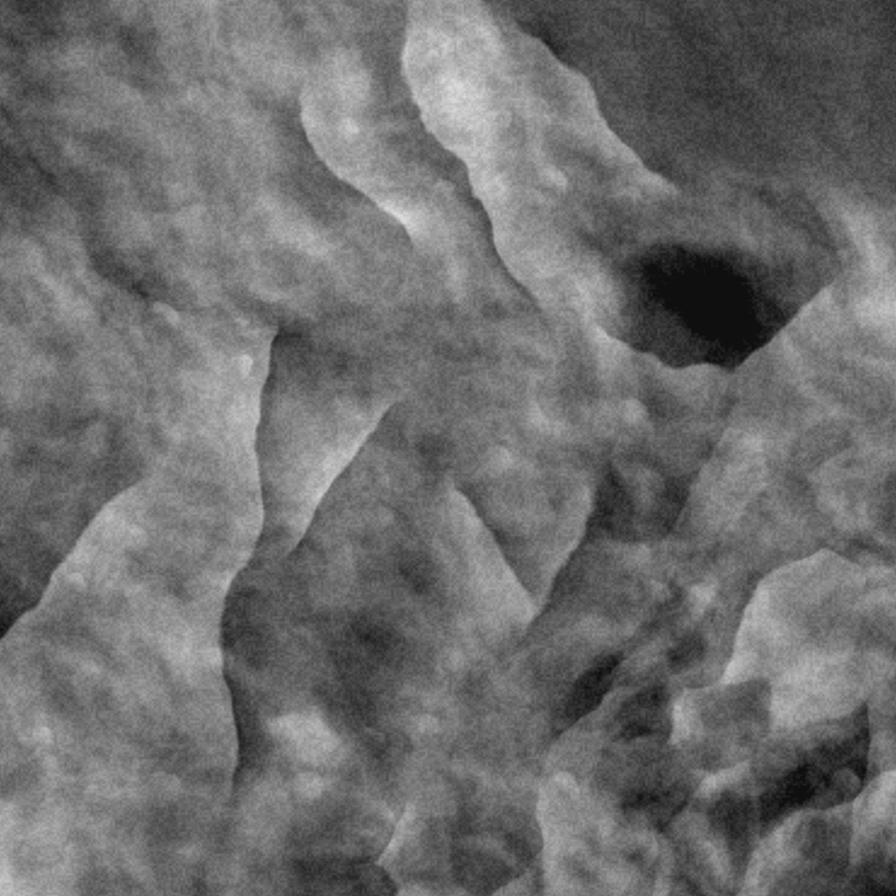
Write a WebGL 2 fragment shader that draws this texture.

```glsl
#version 300 es
precision highp float;
// Grey micrograph of a fractured mineral surface: crests, shards, pits and fine grain.

uniform vec2 u_resolution;
out vec4 fragColor;

const float BASE_TONE = 0.445;
const float WARP = 0.085;           // how far outlines wander
const float CREST_LIGHT = 0.17;     // glow on the lit side of a crest
const float CREST_SHADE = 0.14;     // drop on its far side
const float CREST_SOFTNESS = 0.004;
const float RELIEF = 0.85;
const float STREAKS = 0.36;
const float SHARDS = 0.25;
const float GRAIN = 0.15;
const float GRAIN_PITCH = 1.0 / 370.0;
const float PEBBLE_CELL = 0.075;

// Crests from xy to zw, lit on their left side.
const int CREST_COUNT = 11;
const vec4 CRESTS[CREST_COUNT] = vec4[](
  vec4(0.25, 0.08, 0.28, 0.44), vec4(0.27, 0.38, 0.32, 0.66),
  vec4(0.41, 1.02, 0.63, 0.59), vec4(0.32, 0.93, 0.46, 0.69),
  vec4(0.80, 0.76, 0.56, 1.02), vec4(0.19, 0.48, -0.04, 0.21),
  vec4(0.61, 0.31, 0.52, 0.46), vec4(0.59, 0.29, 0.67, 0.48),
  vec4(0.29, 0.36, 0.48, 0.56), vec4(0.81, 0.60, 0.66, 0.63),
  vec4(0.94, 0.70, 0.78, 0.59));

// Soft light and dark patches: centre, radius, tone.
const int PATCH_COUNT = 11;
const vec4 PATCHES[PATCH_COUNT] = vec4[](
  vec4(0.00, 0.97, 0.10, -0.20), vec4(0.00, 0.77, 0.07, -0.22),
  vec4(0.04, 0.33, 0.08, -0.20), vec4(0.96, 1.00, 0.20, -0.13),
  vec4(0.80, 0.66, 0.06, -0.32), vec4(0.74, 0.67, 0.03, -0.16),
  vec4(0.69, 0.66, 0.04, 0.22), vec4(0.45, 0.27, 0.13, -0.12),
  vec4(0.28, 0.70, 0.20, 0.08), vec4(0.60, 0.86, 0.11, 0.12),
  vec4(0.97, 0.68, 0.08, 0.13));

float hash(vec2 p) {
  vec3 q = fract(p.xyx * 0.1031);
  q += dot(q, q.yzx + 33.33);
  return fract((q.x + q.y) * q.z);
}

vec2 hash2(vec2 p) { return vec2(hash(p), hash(p + 57.3)); }

float noise(vec2 p) {
  vec2 i = floor(p), f = fract(p);
  f = f * f * (3.0 - 2.0 * f);
  return mix(mix(hash(i), hash(i + vec2(1, 0)), f.x),
             mix(hash(i + vec2(0, 1)), hash(i + vec2(1, 1)), f.x), f.y);
}

float fbm(vec2 p) {
  float sum = 0.0, amp = 0.5;
  for (int i = 0; i < 5; i++) {
    sum += amp * noise(p + 40.0);
    p = mat2(1.6, 1.2, -1.2, 1.6) * p;
    amp *= 0.5;
  }
  return sum;
}

// Coordinates along and across a direction.
vec2 along(vec2 p, vec2 dir) {
  dir = normalize(dir);
  return vec2(dot(p, dir), dot(p, vec2(-dir.y, dir.x)));
}

// Tilted planes meeting at crisp borders.
float facets(vec2 p) {
  vec2 cell = floor(p);
  float sum = 0.0, total = 1e-12;
  for (int y = -1; y <= 1; y++)
    for (int x = -1; x <= 1; x++) {
      vec2 id = cell + vec2(x, y);
      vec2 d = p - id - hash2(id);
      float weight = exp(-36.0 * dot(d, d));
      sum += weight * (hash(id + 9.1) - 0.5 + dot(d, hash2(id + 3.7) - vec2(0.5, 0.1)));
      total += weight;
    }
  return sum / total;
}

float crest(vec2 p, vec4 line) {
  vec2 q = along(p - line.xy, line.zw - line.xy);
  float t = q.x / distance(line.xy, line.zw);
  float ends = smoothstep(0.0, 0.2, t) * (1.0 - smoothstep(0.8, 1.0, t));
  float lit = CREST_LIGHT * exp(-abs(q.y) / 0.035);
  float shaded = -CREST_SHADE * exp(-abs(q.y) / 0.04);
  return ends * mix(shaded, lit, smoothstep(-CREST_SOFTNESS, CREST_SOFTNESS, q.y));
}

// Sparse lumps, lit from the upper right.
float pebbles(vec2 p) {
  vec2 id = floor(p / PEBBLE_CELL);
  vec2 d = fract(p / PEBBLE_CELL) - mix(vec2(0.35), vec2(0.65), hash2(id));
  float radius = mix(0.08, 0.26, hash(id + 5.0));
  float body = 1.0 - smoothstep(radius - 0.06, radius + 0.03, length(d));
  return step(0.72, hash(id + 21.0)) * body * (0.06 + 0.25 * (d.x + d.y));
}

void main() {
  vec2 uv = gl_FragCoord.xy / u_resolution;
  vec2 p = uv + WARP * (vec2(fbm(uv * 7.0), fbm(uv * 7.0 + 19.0)) - 0.48);

  // Regions: broken ground, sloping ribs and a calm far slope.
  float rough = smoothstep(0.52, 0.72, p.x) * (1.0 - smoothstep(0.48, 0.62, p.y));
  rough = max(rough, 0.8 * smoothstep(0.28, 0.40, p.x) * (1.0 - smoothstep(0.08, 0.16, p.y)));
  float ribs = smoothstep(0.5, 0.68, p.y);
  float calm = smoothstep(1.52, 1.64, p.x + p.y) * smoothstep(0.74, 0.84, p.y);

  float tone = BASE_TONE - 0.07 * calm;
  for (int i = 0; i < PATCH_COUNT; i++) {
    vec2 d = (p - PATCHES[i].xy) / PATCHES[i].z;
    tone += PATCHES[i].w * exp(-dot(d, d));
  }
  for (int i = 0; i < CREST_COUNT; i++) tone += crest(p, CRESTS[i]);

  // Directional streaks and shards.
  vec2 ribFrame = along(p, vec2(0.5, -0.85));
  vec2 wallFrame = along(p, vec2(0.25, 1.0));
  vec2 shardFrame = along(p, vec2(0.75, 1.0));
  float streak = mix(fbm(wallFrame * vec2(4.0, 14.0)), fbm(ribFrame * vec2(4.0, 19.0)), ribs);
  streak = mix(streak, fbm(shardFrame * vec2(6.0, 22.0)), rough);
  float shard = mix(0.3 * facets(ribFrame * vec2(4.0, 9.0)),
                    facets(shardFrame * vec2(8.0, 14.0)), rough);
  float bumps = fbm(p * 9.0) - fbm(p * 9.0 + vec2(0.10, 0.13));
  float detail = STREAKS * (streak - 0.48) + SHARDS * shard + RELIEF * bumps + pebbles(p);
  tone += detail * mix(1.0, 0.35, calm);

  // Pits between shards, then broad shading.
  tone -= 0.22 * rough * (1.0 - smoothstep(0.28, 0.46, fbm(shardFrame * vec2(7.0, 12.0) + 70.0)));
  tone += 0.2 * (fbm(uv * 3.0 + 11.0) - 0.48);

  // Fine sensor grain.
  vec2 g = uv / GRAIN_PITCH;
  tone += GRAIN * (0.65 * noise(g) + 0.35 * noise(g * 0.5 + 31.0) - 0.5);
  fragColor = vec4(vec3(clamp(tone, 0.06, 0.86)), 1.0);
}
```
